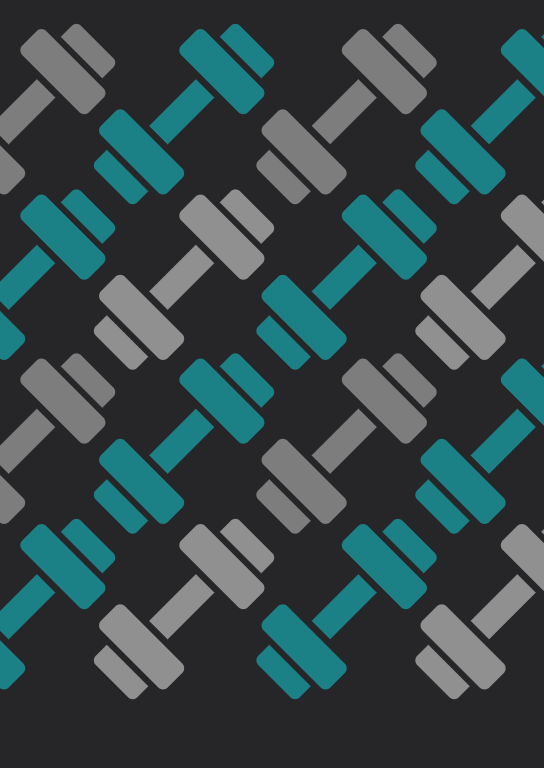
Give the GLSL for this pattern, as a WebGL 1 fragment shader.

```glsl
precision highp float;

uniform vec2 u_resolution;

float boxDistance(vec2 p, vec2 halfSize, float radius) {
  vec2 q = abs(p) - halfSize + radius;
  return length(max(q, 0.0)) + min(max(q.x, q.y), 0.0) - radius;
}

// Dumbbell lying on the rising diagonal, mirrored about its middle
float dumbbellDistance(vec2 p) {
  float along = abs(p.x + p.y) * 0.70711;
  float across = (p.x - p.y) * 0.70711;
  vec2 inner = vec2(along, across + 0.42);

  float handle = boxDistance(inner, vec2(4.3, 1.7), 0.0);
  float bigPlate = boxDistance(inner - vec2(7.39, 0.0), vec2(2.21, 6.15), 0.9);

  // Only the outer corners of the small plate are round
  float smallPlate = boxDistance(vec2(along - 11.0, across), vec2(2.28, 3.82), 0.85);
  smallPlate = max(smallPlate, 10.4 - along);

  return min(handle, min(bigPlate, smallPlate));
}

void main() {
  // The canvas is 100 units high
  float pixel = 100.0 / u_resolution.y;
  vec2 p = gl_FragCoord.xy * pixel;
  vec3 color = vec3(0.15, 0.15, 0.157);

  // Four columns and four rows, with slightly uneven gaps
  for (int row = 0; row < 4; row++) {
    for (int column = 0; column < 4; column++) {
      vec2 cell = vec2(float(column), float(row));
      vec2 odd = mod(cell, 2.0);
      vec2 center = vec2(3.26, 20.7) + cell * vec2(20.93, 21.45) + odd * vec2(-0.23, 0.1);

      // Teal checkerboard; the gray alternates from row to row
      vec3 gray = vec3(mix(0.565, 0.49, odd.y));
      vec3 paint = mix(vec3(0.106, 0.506, 0.525), gray, mod(cell.x + cell.y, 2.0));

      float coverage = clamp(0.5 - dumbbellDistance(p - center) / pixel, 0.0, 1.0);
      color = mix(color, paint, coverage);
    }
  }

  gl_FragColor = vec4(color, 1.0);
}
```
